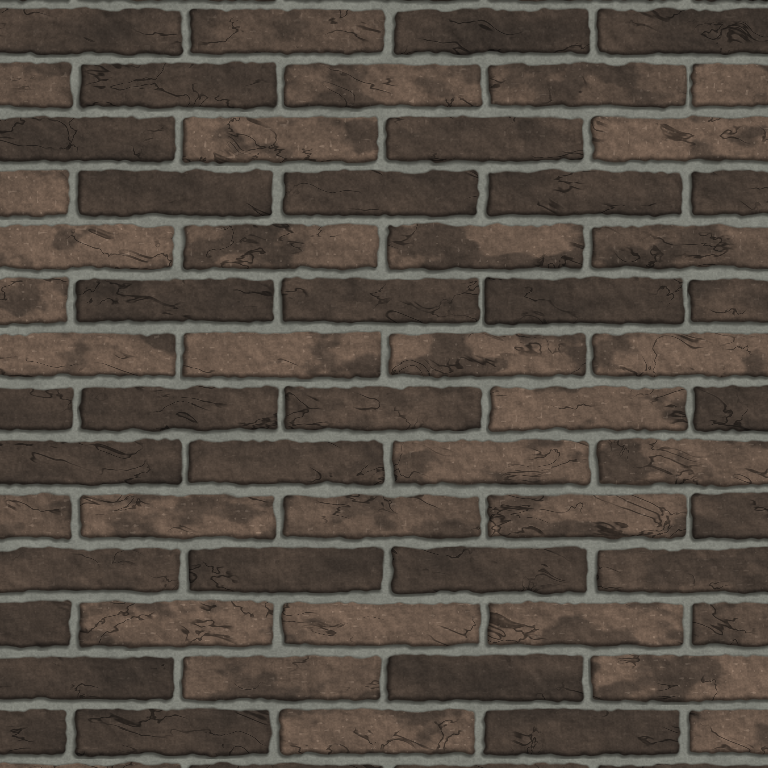
Write a three.js fragment shader that draws this texture.

```glsl
varying vec2 vUv;

const float ROWS = 14.25;
const float BRICK_PITCH = 3.794;
const vec2 BRICK_HALF = vec2(1.835, 0.422);
const vec3 DARK_CLAY = vec3(0.235, 0.203, 0.178);
const vec3 LIGHT_CLAY = vec3(0.405, 0.338, 0.288);
const vec3 MORTAR = vec3(0.485, 0.488, 0.455);
const vec3 MORTAR_SHADE = vec3(0.24, 0.24, 0.22);

float hash(vec2 p) {
  return fract(sin(dot(p, vec2(127.1, 311.7))) * 43758.5);
}

float noise(vec2 p) {
  vec2 i = floor(p);
  vec2 f = fract(p);
  f = f * f * (3.0 - 2.0 * f);
  float near = mix(hash(i), hash(i + vec2(1.0, 0.0)), f.x);
  float far = mix(hash(i + vec2(0.0, 1.0)), hash(i + vec2(1.0)), f.x);
  return mix(near, far, f.y);
}

float fbm(vec2 p) {
  float sum = 0.0;
  float amplitude = 0.533;
  for (int i = 0; i < 4; i++) {
    sum += amplitude * noise(p);
    p = mat2(1.6, 1.2, -1.2, 1.6) * p + 7.3;
    amplitude *= 0.5;
  }
  return sum;
}

float roundedBox(vec2 p, vec2 halfSize, float radius) {
  vec2 d = abs(p) - halfSize + radius;
  return length(max(d, 0.0)) + min(max(d.x, d.y), 0.0) - radius;
}

// Rounded brick with size variation and a chipped outline
float brickDistance(vec2 p, vec2 id) {
  vec2 shrink = 0.04 * vec2(hash(id + 3.1), hash(id + 8.7));
  vec2 seed = id * 17.3;
  float chips = 0.07 * (noise(p * 2.6 + seed) - 0.5) + 0.045 * (noise(p * 8.0 + seed) - 0.5);
  return roundedBox(p, BRICK_HALF - shrink, 0.07) + chips;
}

// Thin broken creases along the contours of stretched noise
float creases(vec2 p) {
  float ridge = abs(fbm(p * vec2(1.3, 3.2) + 1.5 * noise(p * 1.7)) - 0.5);
  float region = smoothstep(0.48, 0.68, noise(p * vec2(1.4, 2.2) + 31.0));
  return (1.0 - smoothstep(0.004, 0.03, ridge)) * region;
}

vec3 clayColor(vec2 p, vec2 id, float grain) {
  float lightness = mix(0.08, 0.94, smoothstep(0.25, 0.8, hash(id + 5.3)));
  float stain = smoothstep(0.5, 0.64, fbm(p * vec2(1.2, 2.0) + 11.0));
  float cloud = fbm(p * vec2(0.9, 1.8) + 47.0) - 0.5;
  float tone = lightness * (1.0 - 0.72 * stain) + 0.75 * cloud + 0.08;
  vec3 color = mix(DARK_CLAY, LIGHT_CLAY, clamp(tone, -0.1, 1.15));

  // Rough relief, creases and sandy grain
  float relief = fbm(p * 4.5) - fbm(p * 4.5 + vec2(-0.2, 0.25));
  color *= 1.0 + 0.45 * relief + 0.22 * (grain - 0.5);
  color *= 1.0 - 0.42 * creases(p);
  float speckle = smoothstep(0.8, 0.95, noise(p * 15.0));
  return color + 0.07 * speckle * (0.3 + lightness) * vec3(1.0, 0.93, 0.85);
}

// Darker lower and left edges, faint light along the top
float edgeShade(vec2 p, float dist) {
  float rim = smoothstep(-0.11, 0.01, dist);
  float lowerLeft = max(smoothstep(0.2, 0.4, p.y), smoothstep(1.6, 1.8, -p.x));
  float top = smoothstep(0.25, 0.4, -p.y) * (1.0 - lowerLeft);
  return 1.0 - rim * (0.2 + 0.34 * lowerLeft - 0.16 * top);
}

vec3 mortarColor(vec2 wall, float shadowDist, float dist, float grain) {
  vec3 color = MORTAR * (0.93 + 0.14 * fbm(wall * 3.0));
  color *= 1.0 + 0.18 * (grain - 0.5);
  float shadow = 1.0 - smoothstep(-0.02, 0.055, shadowDist);
  float contact = 1.0 - smoothstep(0.0, 0.04, dist);
  return mix(color, MORTAR_SHADE, max(0.85 * shadow, 0.4 * contact));
}

void main() {
  // Wall coordinates in row heights, measured down from the top
  vec2 wall = vec2(vUv.x, 1.0 - vUv.y) * ROWS - vec2(0.0, 0.084);
  float row = floor(wall.y);
  float joint = mix(3.377, 1.373, mod(row, 2.0));
  float x = wall.x - joint + 0.14 * (hash(vec2(row, 2.0)) - 0.5);
  float column = floor(x / BRICK_PITCH);
  vec2 id = vec2(column, row);
  vec2 local = vec2(x - (column + 0.5) * BRICK_PITCH, wall.y - row - 0.5);

  float dist = brickDistance(local, id);
  float shadowDist = brickDistance(local - vec2(-0.025, 0.035), id);
  float grain = 0.5 * (noise(wall * 24.0) + noise(wall * 41.0));

  vec3 brick = clayColor(local + id * 17.3, id, grain) * edgeShade(local, dist);
  vec3 mortar = mortarColor(wall, shadowDist, dist, grain);
  float coverage = 1.0 - smoothstep(-0.018, 0.018, dist);
  gl_FragColor = vec4(mix(mortar, brick, coverage), 1.0);
}
```
